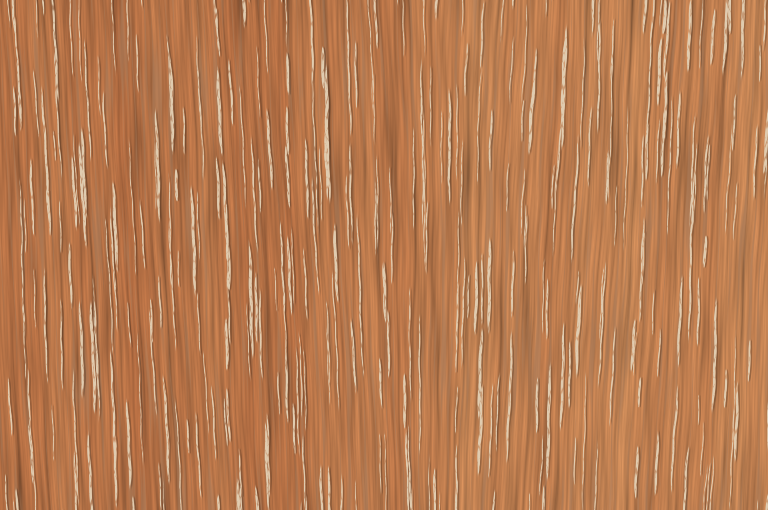
This texture is drawn by a Shadertoy shader. Its source:

```glsl
// Limed oak veneer: two leaning halves of fine vertical grain meet at a seam.
// Stretched cellular noise makes the fibres, layered sines the broad tone,
// and jittered, tapered cells the chalky pores.

float hash(vec2 p) {
    vec3 q = fract(vec3(p.xyx) * 0.1031);
    q += dot(q, q.yzx + 33.33);
    return fract((q.x + q.y) * q.z);
}

// Distance to the nearest jittered cell point
float cellular(vec2 p) {
    vec2 cell = floor(p);
    float nearest = 2.0;
    for (int j = -1; j <= 1; j++)
    for (int i = -1; i <= 1; i++) {
        vec2 c = cell + vec2(i, j);
        vec2 point = c + vec2(hash(c), hash(c + 71.7));
        nearest = min(nearest, length(point - p));
    }
    return nearest;
}

// Follow the grain: both halves lean toward the seam at the bottom
vec2 grainSpace(vec2 p, float seam) {
    float s = p.x - seam;
    float x = s - 0.045 * tanh(s * 7.0) * (p.y - 0.5);
    x += 0.0022 * sin(p.y * 8.0 + s * 17.0) + 0.0008 * sin(p.y * 27.0 + s * 61.0);
    return vec2(x + 3.0, p.y + 2.0);
}

// Chalk in x, dark pore edge in y
vec2 limedPores(vec2 g, float soft) {
    vec2 result = vec2(0.0);
    for (int i = 0; i < 4; i++) {
        float layer = float(i);
        float spacing = 0.043 + 0.007 * layer;
        float c = g.x / spacing + layer * 7.3;
        float column = floor(c);
        float rowLength = mix(0.15, 0.42, hash(vec2(column, layer + 5.0)));
        float r = g.y / rowLength + 9.0 * hash(vec2(column, layer + 19.0));
        vec2 seed = vec2(column, floor(r)) + layer * 37.0;

        float present = step(hash(seed + 3.1), 0.64);
        float across = (fract(c) - mix(0.2, 0.8, hash(seed))) * spacing;
        across += 0.0007 * sin(g.y * 75.0 + column * 4.0);
        float along = abs(fract(r) - 0.5) / mix(0.2, 0.48, hash(seed + 11.3));
        float taper = 1.0 - smoothstep(0.45, 1.0, along);
        float thick = hash(seed + 23.9);
        float halfWidth = mix(0.0009, 0.0032, thick * thick) * sqrt(taper);

        float chalk = 1.0 - smoothstep(-soft, soft, abs(across) - halfWidth);
        float edge = 1.0 - smoothstep(-soft, soft, abs(across - 0.0032) - halfWidth);
        result = max(result, vec2(chalk, edge) * present * smoothstep(0.0, 0.25, taper));
    }
    return result;
}

void mainImage(out vec4 fragColor, in vec2 fragCoord) {
    vec2 p = fragCoord / iResolution.y;
    float seam = 0.555 * iResolution.x / iResolution.y;
    vec2 g = grainSpace(p, seam);

    // Broad tone: redder on the left, honey on the right, with soft bands
    float bands = sin(g.x * 23.0 + 0.7 * sin(g.y * 2.0)) + 0.7 * sin(g.x * 61.0 + 1.3)
                + 0.5 * sin(g.x * 137.0 + sin(g.y * 3.0));
    float honey = 0.28 + 0.5 * smoothstep(-0.35, 0.2, p.x - seam) + 0.11 * bands;
    vec3 redOak = vec3(0.69, 0.415, 0.25);
    vec3 honeyOak = vec3(0.775, 0.525, 0.335);
    vec3 color = mix(redOak, honeyOak, clamp(honey, 0.0, 1.0));

    // Fibres: long lens-shaped cells with darker borders
    float coarse = cellular(g * vec2(88.0, 2.6));
    float fine = cellular(g * vec2(190.0, 6.0) + 40.0);
    color *= 1.13 - 0.30 * coarse * coarse - 0.20 * fine;

    // Greyed fibres
    float grey = cellular(g * vec2(120.0, 3.5) + 90.0);
    color = mix(color, vec3(0.66, 0.48, 0.35), 0.6 * smoothstep(0.5, 0.85, grey));

    // Pores filled with broken chalk, shaded along one side
    vec2 pores = limedPores(g, max(0.6 / iResolution.y, 0.0009));
    float broken = cellular(g * vec2(280.0, 65.0));
    float fill = pores.x * (1.0 - 0.65 * smoothstep(0.4, 0.85, broken));
    color *= 1.0 - 0.22 * pores.y * (1.0 - pores.x);
    color = mix(color, vec3(0.88, 0.80, 0.69), fill);

    fragColor = vec4(color, 1.0);
}
```
